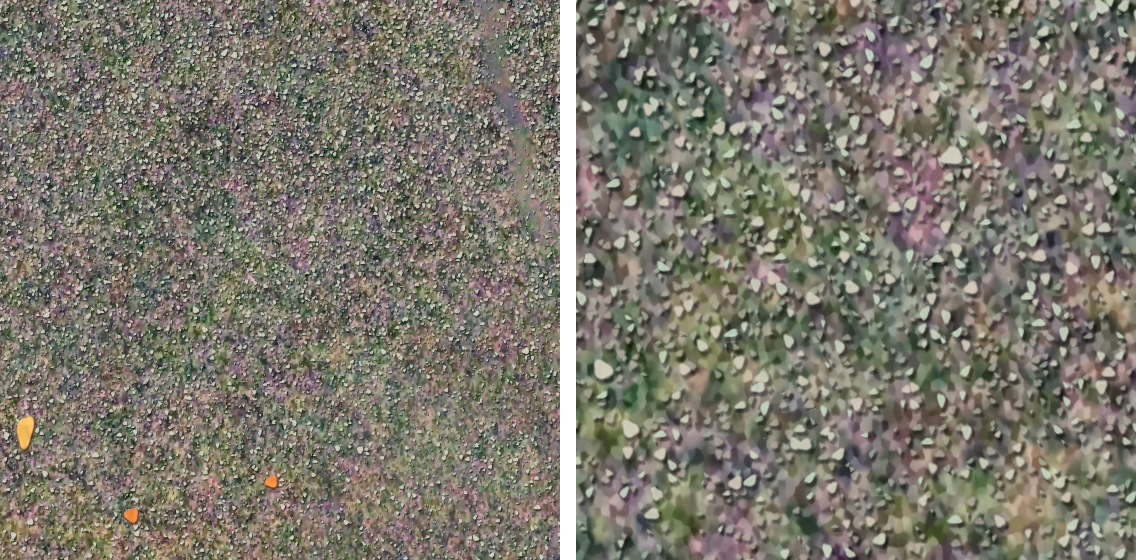
Left: the whole. Right: its middle third, enlarged.
This texture is drawn by a WebGL 1 fragment shader. Its source:

```glsl
precision highp float;
uniform vec2 u_resolution;

vec3 hash3(vec2 p) {
  vec3 q = fract(p.xyx * vec3(0.1031, 0.1030, 0.0973));
  q += dot(q, q.yxz + 33.33);
  return fract((q.xxy + q.yzz) * q.zyx);
}

// Smooth cellular noise: three random values blended between cell points, centred on zero
vec3 mottle(vec2 p) {
  vec2 cell = floor(p);
  vec3 sum = vec3(0.0);
  float total = 0.0;
  for (int j = -1; j <= 1; j++) {
    for (int i = -1; i <= 1; i++) {
      vec2 id = cell + vec2(float(i), float(j));
      vec2 d = p - id - hash3(id).xy;
      float weight = exp(-7.0 * dot(d, d));
      sum += weight * hash3(id + 71.0);
      total += weight;
    }
  }
  return sum / total - 0.5;
}

float stone(vec2 d, vec2 radii, float angle, float soft) {
  float c = cos(angle), s = sin(angle);
  vec2 q = vec2(c * d.x + s * d.y, c * d.y - s * d.x) / radii;
  float bump = 0.14 * sin(3.0 * atan(q.y, q.x + 0.0001) + angle * 5.0);
  return 1.0 - smoothstep(-soft, soft, length(q) - 1.0 - bump);
}

// Scattered stones: x = lit face, y = shadow beside it, z = random tone
vec3 stones(vec2 uv, float scale, float density, float radius) {
  vec2 p = uv * scale;
  vec2 cell = floor(p);
  vec3 result = vec3(0.0);
  for (int j = -1; j <= 1; j++) {
    for (int i = -1; i <= 1; i++) {
      vec2 id = cell + vec2(float(i), float(j));
      vec3 place = hash3(id + scale);
      vec3 form = hash3(id + scale + 137.0);
      if (place.z > density) continue;
      vec2 d = p - id - place.xy;
      float r = radius * (0.6 + 0.8 * form.x);
      vec2 radii = r * vec2(0.5 + 0.35 * form.y, 1.0);
      float angle = (form.z - 0.5) * 2.6 - 0.3;
      float soft = min(0.0012 * scale / r, 0.6);
      float face = stone(d, radii, angle, soft);
      float shade = stone(d + vec2(-0.0015, 0.0022) * scale, radii * 1.2, angle, soft);
      if (face > result.x) result.xz = vec2(face, form.y);
      result.y = max(result.y, shade);
    }
  }
  return result;
}

vec3 addStones(vec3 color, vec3 s, vec3 tone, float strength) {
  vec3 tint = mix(vec3(-0.05, 0.03, 0.0), vec3(0.04, -0.02, -0.02), s.z);
  color *= 1.0 - 0.38 * s.y * (1.0 - s.x);
  return mix(color, tone + tint, s.x * strength);
}

void main() {
  vec2 uv = gl_FragCoord.xy / u_resolution;
  vec3 broad = mottle(uv * 7.0);
  vec3 patches = mottle(uv * 26.0 + 40.0);
  vec3 medium = mottle(uv * vec2(100.0, 78.0) + 9.0);
  vec3 fine = mottle(uv * vec2(235.0, 175.0));

  // Smoother paving at lower right and a worn pale strip at upper right
  float wobble = 0.008 * sin(uv.y * 31.0) + 0.006 * sin(uv.x * 47.0 + 1.0);
  float paving = smoothstep(-0.015, 0.025, uv.x - 0.545 - 3.4 * uv.y * uv.y * uv.y + wobble);
  float stripX = uv.x - 0.86 - 0.26 * (1.0 - uv.y) + wobble;
  float strip = (1.0 - smoothstep(0.008, 0.036, abs(stripX))) * smoothstep(0.5, 0.62, uv.y);
  float roughness = (1.0 - 0.75 * strip) * (1.0 - 0.2 * paving);

  // Mottled ground with faint green, violet and brown casts
  vec3 color = vec3(0.455, 0.435, 0.397);
  color += roughness * (0.36 * fine.x + 0.25 * medium.x);
  color += 0.08 * patches.x + 0.07 * broad.x;
  color += 0.09 * (medium - dot(medium, vec3(0.3333)));
  color += 0.09 * (patches - dot(patches, vec3(0.3333)));
  color += paving * vec3(0.025, 0.026, 0.006) + strip * vec3(0.045, 0.05, 0.045);
  float lowerLeft = (1.0 - smoothstep(0.0, 0.4, uv.y)) * (1.0 - paving);
  color += lowerLeft * vec3(0.045, 0.015, -0.015);

  // Pale stones, denser toward the top
  float density = mix(0.65, 1.15, smoothstep(0.1, 0.95, uv.y)) * roughness;
  density *= 1.0 + 0.5 * broad.y;
  color = addStones(color, stones(uv, 155.0, 0.42 * density, 0.32), vec3(0.69, 0.69, 0.64), 0.75);
  color = addStones(color, stones(uv, 88.0, 0.46 * density, 0.27), vec3(0.81, 0.82, 0.76), 0.9);
  color = addStones(color, stones(uv, 42.0, 0.10 * density, 0.19), vec3(0.80, 0.83, 0.77), 0.95);

  // A few fallen orange leaves
  for (int i = 0; i < 3; i++) {
    float n = float(i);
    vec2 center = vec2(0.045 + 0.16 * n + 0.03 * n * n, 0.23 - 0.255 * n + 0.105 * n * n);
    vec2 radii = vec2(0.014 - 0.002 * n, i == 0 ? 0.029 : 0.013 - 0.001 * n);
    float leaf = stone(uv - center, radii, -0.15 - 0.4 * n, 0.12);
    float rim = stone(uv - center - vec2(0.002, -0.003), radii * 1.12, -0.15 - 0.4 * n, 0.2);
    color = mix(color, vec3(0.30, 0.17, 0.09), 0.7 * rim);
    vec3 orange = mix(vec3(0.97, 0.75, 0.38), vec3(0.95, 0.55, 0.25), min(n, 1.0));
    color = mix(color, orange + 0.12 * medium.x, leaf);
  }
  gl_FragColor = vec4(clamp(color, 0.0, 1.0), 1.0);
}
```
